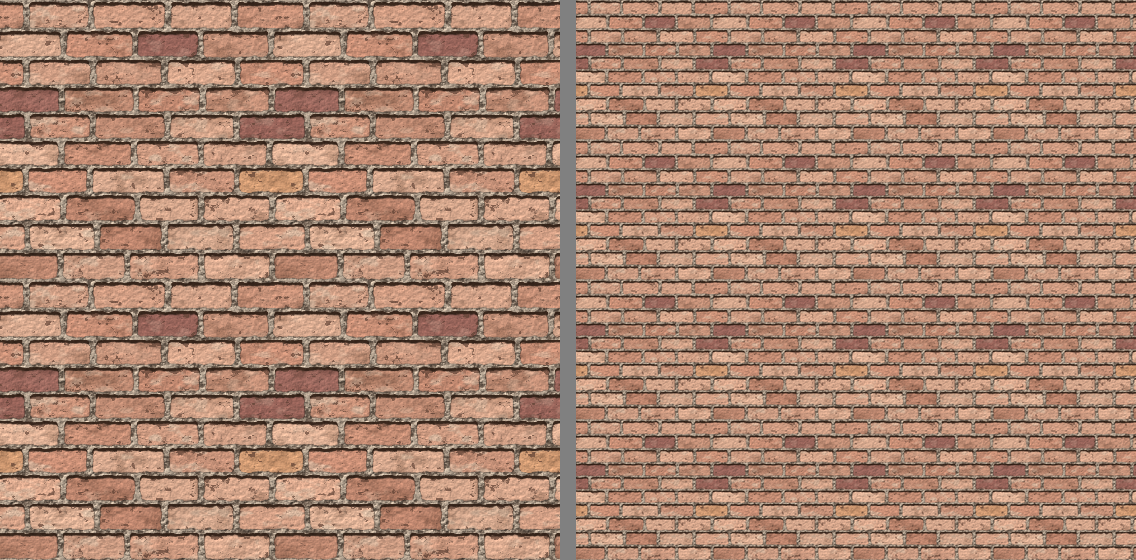
Left, the tile; right, the same tile 2 across and 2 down.
A Shadertoy shader for this texture:

```glsl
const float TILES = 2.0;                 // identical wall panels per side
const vec2 GRID = vec2(4.0, 10.0);       // bricks across, courses down per panel
const vec2 PITCH = 1.0 / (TILES * GRID); // brick spacing on the canvas
const vec2 JOINT = vec2(0.0108, 0.0110); // mortar widths
const float CORNER = 0.0062;
const float JITTER = 0.07;               // joint shift, in brick widths
const float WIDE_JITTER = 0.20;          // same, for the loosest column
const float SAG = 0.078;                 // course drift, in course heights
const float ROUGHNESS = 0.0062;          // edge wobble
const float SHADOW_RISE = 0.0048;
const float TAU = 6.2831853;

const vec3 SALMON = vec3(0.85, 0.665, 0.56);
const vec3 CLAY = vec3(0.76, 0.54, 0.445);
const vec3 UMBER = vec3(0.57, 0.39, 0.31);
const vec3 OCHRE = vec3(0.85, 0.62, 0.46);
const vec3 PLUM = vec3(0.60, 0.40, 0.36);
const vec3 LIME = vec3(0.84, 0.76, 0.67);
const vec3 MORTAR_PALE = vec3(0.69, 0.625, 0.555);
const vec3 MORTAR_DARK = vec3(0.40, 0.34, 0.29);
const vec3 SHADOW = vec3(0.20, 0.13, 0.09);

float hash(vec2 p) {
    vec3 q = fract(p.xyx * 0.1031);
    q += dot(q, q.yzx + 33.33);
    return fract((q.x + q.y) * q.z);
}

// Value noise that wraps after `period` cells
float noise(vec2 p, vec2 period, float seed) {
    vec2 i = floor(p), f = fract(p);
    f = f * f * (3.0 - 2.0 * f);
    vec2 a = mod(i, period) + seed, b = mod(i + 1.0, period) + seed;
    return mix(mix(hash(a), hash(vec2(b.x, a.y)), f.x),
               mix(hash(vec2(a.x, b.y)), hash(b), f.x), f.y);
}

float fbm(vec2 panel, vec2 cells, float seed) {
    float sum = 0.0, weight = 0.5;
    for (int i = 0; i < 4; i++) {
        sum += weight * noise(panel * cells, cells, seed);
        cells *= 2.0;
        weight *= 0.5;
    }
    return sum / 0.9375;
}

float roundBox(vec2 p, vec2 halfSize, float radius) {
    vec2 q = abs(p) - halfSize + radius;
    return length(max(q, 0.0)) + min(max(q.x, q.y), 0.0) - radius;
}

// Position of the joint left of a brick, in brick widths
float jointX(float column, float course) {
    float wrapped = mod(column, GRID.x);
    float spread = abs(wrapped - 1.0) < 0.5 ? WIDE_JITTER : JITTER;
    return column + spread * (hash(vec2(wrapped, course) + 17.0) - 0.5);
}

void mainImage(out vec4 fragColor, in vec2 fragCoord) {
    vec2 panel = fragCoord / iResolution.xy * TILES;
    float pixel = 0.7 / min(iResolution.x, iResolution.y);

    // Course and brick lookup
    float y = panel.y * GRID.y + 0.13 - SAG * (1.0 - cos(TAU * (panel.y + 0.22)));
    float course = mod(floor(y), GRID.y);
    float x = panel.x * GRID.x - (mod(course, 2.0) > 0.5 ? 0.37 : 0.88);
    float column = floor(x);
    if (x < jointX(column, course)) column -= 1.0;
    else if (x > jointX(column + 1.0, course)) column += 1.0;
    float left = jointX(column, course), right = jointX(column + 1.0, course);
    vec2 id = vec2(mod(column, GRID.x), course);

    // Worn brick outline
    vec2 local = vec2(x - 0.5 * (left + right), fract(y) - 0.5) * PITCH;
    vec2 halfSize = 0.5 * (vec2(right - left, 1.0) * PITCH - JOINT);
    float wobble = ROUGHNESS * (fbm(panel, vec2(44.0), 3.0) - 0.5);
    float d = roundBox(local, halfSize, CORNER) + wobble;
    float lifted = roundBox(local - vec2(0.0, SHADOW_RISE), halfSize, CORNER) + wobble;

    // Surface detail, with relief lit from the upper left
    float cloud = fbm(panel, vec2(14.0, 22.0), 11.0);
    float grain = fbm(panel, vec2(72.0, 90.0), 29.0);
    float relief = grain - fbm(panel + vec2(-0.003, 0.004), vec2(72.0, 90.0), 29.0);
    float sand = noise(panel * 220.0, vec2(220.0), 97.0) - 0.5;
    float stain = fbm(panel, vec2(18.0, 30.0), 53.0);
    float pits = fbm(panel, vec2(42.0, 64.0), 71.0);
    float crack = 1.0 - smoothstep(0.0, 0.016, abs(fbm(panel, vec2(16.0, 26.0), 131.0) - 0.5));

    // Brick face
    float kind = hash(id + 5.0);
    vec3 brick = mix(SALMON, CLAY, smoothstep(0.15, 0.95, hash(id + 23.0)));
    if (kind > 0.92) brick = OCHRE;
    else if (kind < 0.06) brick = PLUM;
    brick *= 0.97 + 0.06 * hash(id + 61.0) + vec3(0.0, 0.04, 0.05) * (hash(id + 67.0) - 0.5);
    brick = mix(brick, brick * UMBER / CLAY, 0.65 * smoothstep(0.50, 0.80, cloud));
    brick = mix(brick, LIME, 0.6 * smoothstep(0.54, 0.74, stain) * hash(id + 83.0));
    brick *= 0.93 + 0.14 * grain + 0.45 * relief + 0.10 * sand;
    brick *= 1.0 - 0.28 * crack * smoothstep(0.48, 0.60, pits);

    // Chips gather along the upper edge
    float upper = smoothstep(0.55, 1.0, local.y / halfSize.y);
    float chip = smoothstep(0.71, 0.77, pits + 0.14 * upper);
    brick = mix(brick, UMBER * 0.65, 0.7 * chip);
    brick *= 1.0 - (0.12 + 0.16 * upper) * smoothstep(-0.0025, 0.0, d);

    // Sandy mortar with a hard shadow along the top of each brick
    vec3 mortar = mix(MORTAR_DARK, MORTAR_PALE, smoothstep(0.25, 0.62, grain));
    mortar *= 1.0 + 0.9 * relief + 0.28 * sand;
    mortar *= mix(0.72, 1.0, smoothstep(0.0, 0.0022, d));
    float shade = 1.0 - smoothstep(-0.0008, 0.0010, lifted);
    mortar = mix(mortar, SHADOW * (0.85 + 0.3 * grain), 0.96 * shade);

    vec3 color = mix(brick, mortar, smoothstep(-pixel, pixel, d));
    fragColor = vec4(clamp(color, 0.0, 1.0), 1.0);
}
```
